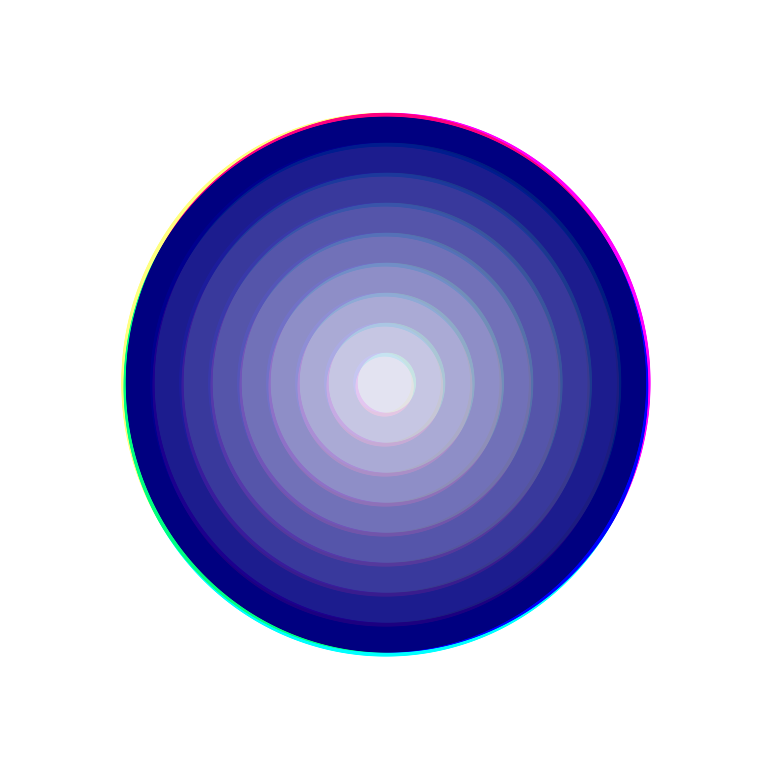
Write a WebGL 2 fragment shader that draws this background.

```glsl
#version 300 es
precision highp float;

uniform vec2 u_resolution;
out vec4 fragColor;

// Radius in the slightly narrow, right-leaning disc space
float discRadius(vec2 p) {
    p.x /= 0.972;
    return length(p) - 0.0055 * p.x;
}

// Smooth coverage of a disc, with an edge one pixel wide
float cover(float radius, float dist, float pixel) {
    return 1.0 - smoothstep(-0.5 * pixel, 0.5 * pixel, dist - radius);
}

// One colour channel: stepped rings from a dark rim to a pale core
float channel(vec2 p, float dark, float pixel) {
    float dist = discRadius(p);
    float ringWidth = 30.0 / 768.0;
    float light = 0.0;
    for (int i = 1; i <= 8; i++) {
        light += cover(float(i) * ringWidth, dist, pixel) / 9.0;
    }
    float disc = cover(9.0 * ringWidth, dist, pixel);
    return mix(1.0, mix(dark, 1.0, light), disc);
}

void main() {
    float side = min(u_resolution.x, u_resolution.y);
    vec2 p = (gl_FragCoord.xy - 0.5 * u_resolution) / side - vec2(0.0006, 0.0);
    float pixel = 1.0 / side;

    // Channels split in three directions, 120 degrees apart
    float split = 0.0034;
    vec2 redShift = split * vec2(0.0, -1.0);
    vec2 greenShift = split * vec2(0.866, 0.5);
    vec2 blueShift = split * vec2(-0.866, 0.5);

    vec3 navy = vec3(0.0, 0.0, 0.502);
    vec3 color = vec3(
        channel(p - redShift, navy.r, pixel),
        channel(p - greenShift, navy.g, pixel),
        channel(p - blueShift, navy.b, pixel));
    fragColor = vec4(color, 1.0);
}
```
